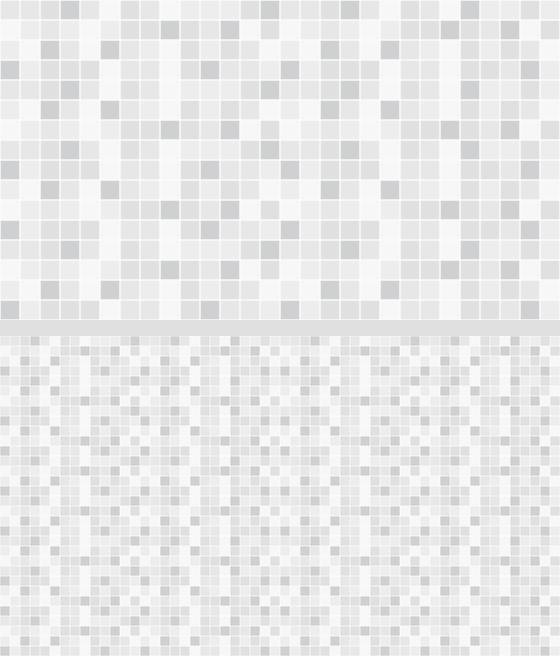
Top: one tile. Bottom: repeated 2 by 2.
A Shadertoy shader for this pattern:

```glsl
// Wall of small square grey tiles with thin pale grout, 28 across and 16 down.
// Four kinds of row are shuffled down the wall; each is built from a motif of
// 14 tiles laid twice, with accents, near-white tiles and hashed mid greys.

const ivec2 GRID = ivec2(28, 16);
const int MOTIF = 14;               // tiles before a row's motif repeats
const float GROUT = 0.072;          // joint width, in tiles
const float CORNER = 0.035;         // corner radius, in tiles

const vec3 GROUT_COLOR = vec3(0.985);
const vec3 WHITE_TILE = vec3(0.970);
const vec3 ACCENT_TILE = vec3(0.808, 0.815, 0.820);
const float MID_DARK = 0.880;
const float MID_LIGHT = 0.930;

// Kind of each row, from the top down
const int ROW_KIND[16] = int[16](0, 1, 2, 3, 0, 2, 1, 0, 3, 2, 1, 3, 0, 1, 2, 3);

// Motif columns of the accents, one component per row kind
const ivec4 ACCENT_A = ivec4(3, 8, 2, 0);
const ivec4 ACCENT_B = ivec4(13, 11, 5, 10);
const ivec4 ACCENT_B_SHIFT = ivec4(-4, 0, 0, 2);   // second motif only

// Motif columns of the near-white tiles, one vector per row kind
const ivec4 WHITES[4] = ivec4[4](ivec4(5, 8, 5, 8), ivec4(0, 4, 12, 12),
                                 ivec4(1, 4, 8, 13), ivec4(5, 8, 5, 8));

float hash(vec2 p) {
    return fract(sin(dot(p, vec2(127.1, 311.7))) * 43758.5453);
}

float roundedSquare(vec2 p, float halfSize, float radius) {
    vec2 d = abs(p) - halfSize + radius;
    return length(max(d, 0.0)) + min(max(d.x, d.y), 0.0) - radius;
}

vec3 tileColor(ivec2 cell) {
    int kind = ROW_KIND[GRID.y - 1 - cell.y];
    int column = cell.x % MOTIF;
    int copy = cell.x / MOTIF;

    int accentB = ACCENT_B[kind] + copy * ACCENT_B_SHIFT[kind];
    if (column == ACCENT_A[kind] || column == accentB) return ACCENT_TILE;
    if (any(equal(WHITES[kind], ivec4(column)))) return WHITE_TILE;

    // Three steps of mid grey
    float level = floor(3.0 * hash(vec2(column, kind) + 1.0)) / 2.0;
    return vec3(mix(MID_DARK, MID_LIGHT, level));
}

void mainImage(out vec4 fragColor, in vec2 fragCoord) {
    vec2 p = fragCoord / iResolution.xy * vec2(GRID);
    ivec2 cell = ivec2(floor(p)) % GRID;

    // Tile face with an edge one pixel soft
    float pixel = float(GRID.y) / iResolution.y;
    float dist = roundedSquare(fract(p) - 0.5, 0.5 - 0.5 * GROUT, CORNER);
    float face = clamp(0.5 - dist / pixel, 0.0, 1.0);

    fragColor = vec4(mix(GROUT_COLOR, tileColor(cell), face), 1.0);
}
```
